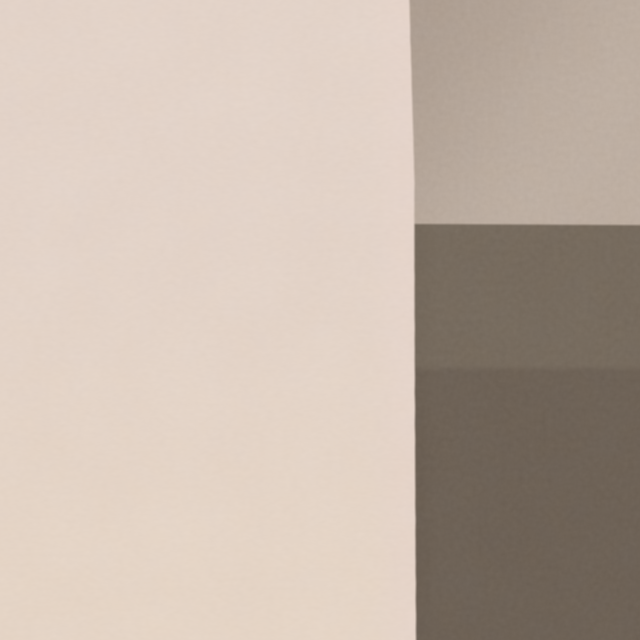
Write a three.js fragment shader that draws this background.

```glsl
#define WALL_EDGE 0.6502
#define EDGE_LEAN 0.0060
#define BEND_HEIGHT 0.73
#define BEND_LEAN 0.028
#define LEDGE_HEIGHT 0.650
#define SEAM_HEIGHT 0.4245
#define SOFTNESS 0.0028
#define SEAM_SOFTNESS 0.007
#define GRAIN_SCALE 110.0
#define GRAIN_AMOUNT 0.018
#define MOTTLE_SCALE 9.0
#define MOTTLE_AMOUNT 0.012

varying vec2 vUv;

const vec3 CREAM_TOP = vec3(0.888, 0.826, 0.784);
const vec3 CREAM_LOW = vec3(0.896, 0.832, 0.774);
const vec3 RIM_PINK = vec3(0.902, 0.832, 0.796);
const vec3 TAUPE_SHADE = vec3(0.678, 0.618, 0.568);
const vec3 TAUPE_LIGHT = vec3(0.742, 0.684, 0.634);
const vec3 BROWN_BAND = vec3(0.466, 0.421, 0.370);
const vec3 BROWN_DEEP = vec3(0.431, 0.385, 0.339);

vec2 hashGradient(vec2 cell) {
  vec2 h = vec2(dot(cell, vec2(127.1, 311.7)), dot(cell, vec2(269.5, 183.3)));
  return fract(sin(h) * 43758.5) * 2.0 - 1.0;
}

float gradientNoise(vec2 p) {
  vec2 i = floor(p);
  vec2 f = fract(p);
  vec2 u = f * f * f * (f * (f * 6.0 - 15.0) + 10.0);
  float a = dot(hashGradient(i), f);
  float b = dot(hashGradient(i + vec2(1.0, 0.0)), f - vec2(1.0, 0.0));
  float c = dot(hashGradient(i + vec2(0.0, 1.0)), f - vec2(0.0, 1.0));
  float d = dot(hashGradient(i + vec2(1.0, 1.0)), f - vec2(1.0, 1.0));
  return mix(mix(a, b, u.x), mix(c, d, u.x), u.y);
}

float layeredNoise(vec2 p) {
  float sum = 0.0;
  float weight = 0.6;
  for (int i = 0; i < 3; i++) {
    sum += weight * gradientNoise(p);
    p = p * 2.03 + 17.0;
    weight *= 0.5;
  }
  return sum;
}

float softStep(float distanceToEdge, float softness) {
  return smoothstep(-softness, softness, distanceToEdge);
}

void main() {
  vec2 p = vUv;

  // Upright edge, bending left near the top, very slightly uneven
  float edgeX = WALL_EDGE - EDGE_LEAN * p.y * (1.0 - 0.5 * p.y);
  edgeX -= BEND_LEAN * max(p.y - BEND_HEIGHT, 0.0);
  edgeX += 0.0008 * gradientNoise(vec2(3.0, p.y * 40.0));
  float edgeDistance = p.x - edgeX;

  // Pale wall, warmer toward the bottom, with a faint pink rim
  vec3 wall = mix(CREAM_LOW, CREAM_TOP, smoothstep(0.0, 0.75, p.y));
  wall = mix(wall, RIM_PINK, 0.6 * smoothstep(-0.08, -0.01, edgeDistance));

  // Taupe panel, shaded in the upper left
  float panelLight = smoothstep(0.0, 0.3, edgeDistance * 0.7 + (1.0 - p.y) * 0.5);
  vec3 panel = mix(TAUPE_SHADE, TAUPE_LIGHT, panelLight);

  // Two brown bands below the ledge, meeting in a soft seam
  vec3 band = mix(BROWN_DEEP, BROWN_BAND, softStep(p.y - SEAM_HEIGHT, SEAM_SOFTNESS));
  band -= 0.012 * (1.0 - smoothstep(0.0, 0.04, edgeDistance));
  float ledgeY = LEDGE_HEIGHT - 0.005 * max(edgeDistance, 0.0);
  vec3 side = mix(band, panel, softStep(p.y - ledgeY, SOFTNESS));

  float sideMask = softStep(edgeDistance, SOFTNESS);
  vec3 color = mix(wall, side, sideMask);

  // Cloudy mottling, woven grain and faint warm tint
  float mottle = layeredNoise(p * MOTTLE_SCALE);
  float weave = layeredNoise(p * GRAIN_SCALE * vec2(0.7, 1.2));
  float speckle = layeredNoise(p * GRAIN_SCALE + 31.0);
  float tint = gradientNoise(p * 28.0 + 5.0);
  color += vec3(0.7, 1.0, 1.2) * mottle * MOTTLE_AMOUNT;
  color += vec3(0.3, 0.0, -0.6) * tint * MOTTLE_AMOUNT;
  color += mix(weave * 0.9, speckle * 1.5, sideMask) * GRAIN_AMOUNT;

  gl_FragColor = vec4(color, 1.0);
}
```
